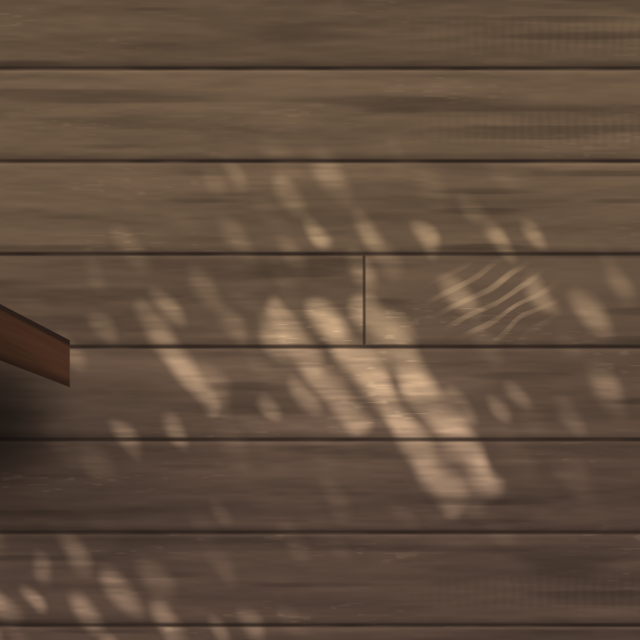
This texture is drawn by a WebGL 1 fragment shader. Its source:

```glsl
precision highp float;
uniform vec2 u_resolution;

const float PITCH = 0.145;        // plank height
const float FIRST_SEAM = 0.0234;
const float SEAM_WIDTH = 0.0036;
const float JOINT_ROW = 3.0;      // the row with a butt joint
const float JOINT_X = 0.569;
const vec2 SUN_DIR = vec2(0.575, -0.8182);
const vec2 SUN_SIDE = vec2(0.8182, 0.575);
const vec2 DAPPLE_CELL = vec2(0.054, 0.084);
const float SUN_GAIN = 1.0;
const vec3 WOOD_HIGH = vec3(0.398, 0.322, 0.250);
const vec3 WOOD_LOW = vec3(0.325, 0.256, 0.216);
const vec3 SEAM_COLOR = vec3(0.180, 0.140, 0.118);
const vec3 PALE_WEAR = vec3(0.58, 0.49, 0.39);
const vec3 SUN_TINT = vec3(0.96, 1.03, 0.98);
const vec3 BEAM_FACE = vec3(0.29, 0.185, 0.13);
const vec3 BEAM_EDGE = vec3(0.17, 0.115, 0.09);

float hash(vec2 p) {
  vec3 q = fract(p.xyx * 0.1031);
  q += dot(q, q.yzx + 33.33);
  return fract((q.x + q.y) * q.z);
}

float noise(vec2 p) {
  vec2 i = floor(p), f = fract(p);
  f = f * f * (3.0 - 2.0 * f);
  return mix(mix(hash(i), hash(i + vec2(1.0, 0.0)), f.x),
             mix(hash(i + vec2(0.0, 1.0)), hash(i + 1.0), f.x), f.y);
}

// Long fibres, stretched along the plank; centred on zero
float woodGrain(vec2 p) {
  p.y += 0.008 * noise(p * vec2(5.0, 10.0));
  float sum = 0.0, weight = 0.36;
  vec2 scale = vec2(1.8, 30.0);
  for (int i = 0; i < 4; i++) {
    sum += weight * (noise(p * scale) - 0.5);
    scale *= vec2(2.6, 1.95);
    weight *= 0.8;
  }
  return sum;
}

// Where foliage lets light through
float dappleMask(vec2 p) {
  vec2 a = (p - vec2(0.55, 0.45)) / vec2(0.52, 0.32);
  vec2 b = (p - vec2(0.15, 0.04)) / vec2(0.36, 0.17);
  vec2 c = (p - vec2(0.20, 0.36)) / vec2(0.16, 0.10);
  float lit = max(smoothstep(1.08, 0.6, length(a)), smoothstep(1.1, 0.4, length(b)));
  return max(lit, smoothstep(1.1, 0.5, length(c)));
}

float dapples(vec2 p) {
  vec2 q = vec2(dot(p, SUN_SIDE), dot(p, SUN_DIR));
  vec2 cell = floor(q / DAPPLE_CELL);
  float light = 0.0;
  for (int y = -1; y <= 1; y++) {
    for (int x = -1; x <= 1; x++) {
      vec2 id = cell + vec2(float(x), float(y));
      vec2 jitter = vec2(hash(id + 41.0), hash(id + 87.0));
      vec2 c = (id + 0.2 + 0.6 * jitter) * DAPPLE_CELL;
      vec2 radius = vec2(0.025, 0.052) * (0.7 + 0.5 * hash(id + 133.0));
      float power = smoothstep(0.2, 0.95, hash(id + 171.0));
      power *= dappleMask(SUN_SIDE * c.x + SUN_DIR * c.y);
      light += power * smoothstep(1.0, 0.15, length((q - c) / radius));
    }
  }
  return light;
}

// Long sun streaks, strongest near the middle
float streaks(vec2 p) {
  float light = 0.0;
  for (int i = 0; i < 4; i++) {
    float k = float(i);
    float power = 0.48 + 0.55 * exp(-0.8 * (k - 2.4) * (k - 2.4));
    vec2 d = p - vec2(0.225 + 0.0725 * k + 0.13 * step(0.5, k), 0.515);
    float along = dot(d, SUN_DIR), reach = 0.38 * power;
    float dist = length(d - SUN_DIR * clamp(along, 0.0, reach));
    float radius = 0.016 + 0.017 * power;
    float glow = (along - 0.19) / 0.1;
    float flicker = 0.6 + 0.5 * noise(vec2(along * 14.0, k * 7.0)) + 0.35 * exp(-glow * glow);
    light += power * flicker * smoothstep(radius, radius * 0.1, dist);
  }
  return light;
}

void main() {
  vec2 p = gl_FragCoord.xy / u_resolution;
  float px = 1.0 / u_resolution.y;

  // Planks and their grain
  float rowPos = (p.y - FIRST_SEAM) / PITCH;
  float row = floor(rowPos), v = fract(rowPos);
  float inJointRow = 1.0 - step(0.5, abs(row - JOINT_ROW));
  float shortBoard = inJointRow * step(JOINT_X, p.x);
  float board = row + 20.0 + 30.0 * shortBoard;
  vec2 g = p + vec2(board * 3.7, board * 1.3);
  float grain = woodGrain(g) * (1.0 - 0.45 * shortBoard);
  vec3 color = mix(WOOD_LOW, WOOD_HIGH, smoothstep(0.15, 0.8, p.y));
  color *= 0.97 + 0.09 * hash(vec2(board, 5.0)) + 0.40 * grain;

  // Pale scuffs, dark streaks and saw marks
  float scuff = smoothstep(0.7, 0.95, noise(g * vec2(48.0, 280.0)));
  scuff *= smoothstep(0.5, 0.85, noise(g * vec2(5.0, 22.0)));
  color = mix(color, PALE_WEAR, 0.2 * scuff);
  color *= 1.0 - 0.16 * smoothstep(0.68, 0.95, noise(g * vec2(4.5, 70.0) + 9.0));
  float saw = smoothstep(0.55, 0.85, p.x) * smoothstep(0.1, 0.25, v) * smoothstep(0.65, 0.4, v);
  saw *= step(0.5, hash(vec2(board, 12.0)));
  color *= 1.0 - 0.04 * saw * (0.5 + 0.5 * sin(p.x * 440.0 + 2.0 * noise(g * 40.0)));

  // Soft seams, worn edges and the butt joint
  float seamDist = min(v, 1.0 - v) * PITCH;
  color *= 1.0 - 0.20 * smoothstep(0.016, 0.0, v * PITCH);
  color *= 1.0 + 0.12 * smoothstep(0.012, 0.003, (1.0 - v) * PITCH);
  float jointDist = abs(p.x - JOINT_X) + 1.0 - inJointRow;
  float gap = smoothstep(SEAM_WIDTH + px, 0.0005, seamDist);
  gap *= 0.70 + 0.3 * noise(vec2(p.x * 22.0, floor(rowPos + 0.5) * 5.0));
  gap = max(gap, 0.75 * smoothstep(0.0022 + px, 0.0005, jointDist));
  color = mix(color, SEAM_COLOR, gap);

  // Filtered sunlight, with a crossed patch on the short board
  vec2 warped = p + 0.016 * (vec2(noise(p * 22.0), noise(p * 22.0 + 50.0)) - 0.5);
  float sun = 0.62 * dapples(warped) + 1.1 * streaks(warped);
  vec2 halo = (p - vec2(0.56, 0.36)) / vec2(0.22, 0.14);
  sun += 0.13 * exp(-dot(halo, halo));
  float patchArea = smoothstep(1.0, 0.4, length((p - vec2(0.77, 0.53)) / vec2(0.12, 0.075)));
  float bars = smoothstep(0.1, 0.95, sin((warped.y - 0.6 * warped.x) * 210.0));
  sun += 0.45 * patchArea * bars * (0.3 + 0.7 * noise(p * 35.0));
  sun = 1.3 * (1.0 - exp(-sun));
  color *= 1.0 + SUN_GAIN * SUN_TINT * sun * (1.0 + 0.9 * grain) * (1.0 - 0.5 * gap);

  // Timber end at the left, with its shade on the floor
  float shade = smoothstep(1.0, 0.1, length((p - vec2(-0.03, 0.35)) / vec2(0.17, 0.17)));
  float dim = smoothstep(1.0, 0.0, length((p - vec2(0.0, 0.24)) / vec2(0.45, 0.22)));
  color *= (1.0 - 0.58 * shade) * (1.0 - 0.2 * dim);
  float top = 0.525 - 0.52 * p.x, bottom = 0.437 - 0.385 * p.x;
  float inside = min(min(top - p.y, p.y - bottom), 0.109 - p.x);
  vec3 timber = BEAM_FACE * (0.85 + 1.2 * p.x + 0.4 * woodGrain(vec2(p.x, p.y + 0.45 * p.x)));
  timber = mix(BEAM_EDGE, timber, smoothstep(0.006, 0.012, top - p.y));
  timber *= 0.65 + 0.35 * smoothstep(0.0, 0.018, p.y - bottom);
  color = mix(color, timber, smoothstep(-px, px, inside));

  gl_FragColor = vec4(clamp(color, 0.0, 1.0), 1.0);
}
```
